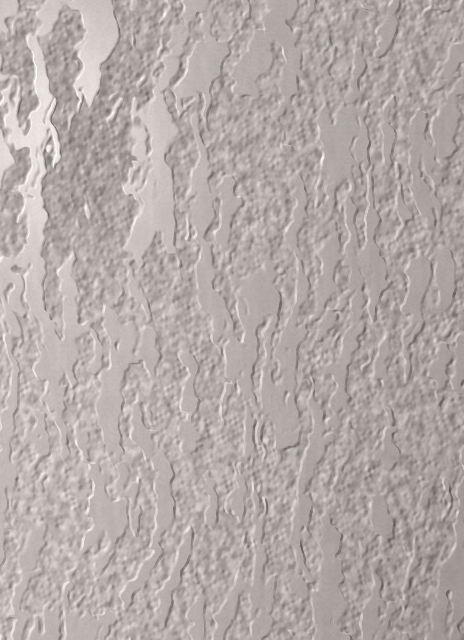
Write a Shadertoy shader that draws this texture.

```glsl
const vec2 LIGHT_STEP = vec2(0.0019, -0.0012);
const vec3 WARM_TINT = vec3(0.0, -0.024, -0.039);

float hash(vec2 cell) {
    return fract(sin(dot(cell, vec2(127.1, 311.7))) * 43758.5453);
}

float noise(vec2 p) {
    vec2 i = floor(p), f = fract(p);
    vec2 u = f * f * f * (f * (f * 6.0 - 15.0) + 10.0);
    float low = mix(hash(i), hash(i + vec2(1, 0)), u.x);
    float high = mix(hash(i + vec2(0, 1)), hash(i + vec2(1, 1)), u.x);
    return mix(low, high, u.y);
}

vec2 turn(vec2 p, float angle) {
    float c = cos(angle), s = sin(angle);
    return mat2(c, -s, s, c) * p;
}

// Bends the vertical grain and makes its edges wander
vec2 bendGrain(vec2 p) {
    float sway = noise(p * vec2(6.0, 5.0) + 7.0) - 0.5;
    float wobble = noise(p * vec2(42.0, 38.0) + 31.0) - 0.5;
    float jag = noise(p * vec2(95.0, 85.0) + 5.0) - 0.5;
    float lean = 0.10 * p.x * p.y;
    return p + vec2(0.06 * sway + 0.014 * wobble + 0.006 * jag - lean, 0.03 * wobble);
}

// 1 inside the rough sunken patches, 0 on the smooth plaster
float patchMask(vec2 p, float threshold) {
    vec2 q = bendGrain(p);
    float n = 0.52 * noise(q * vec2(60.0, 9.0));
    n += 0.31 * noise(turn(q, 0.15) * vec2(88.0, 19.0) + 17.0);
    n += 0.17 * noise(turn(q, -0.3) * vec2(135.0, 65.0) + 53.0);
    return smoothstep(threshold - 0.045, threshold + 0.045, n);
}

// Lumps and fine crumbs on the floor of the patches
float crumbs(vec2 p) {
    float lumps = noise(turn(p, 0.45) * vec2(105.0, 65.0));
    float fine = noise(turn(p, -0.4) * vec2(195.0, 145.0) + 11.0);
    return 0.6 * lumps + 0.4 * fine;
}

float relief(vec2 p, float threshold) {
    float m = patchMask(p, threshold);
    return 1.0 - m * (1.0 - 1.25 * (crumbs(p) - 0.1));
}

// Soft oval falloff around a centre
float glow(vec2 p, vec2 centre, vec2 radius) {
    vec2 d = (p - centre) / radius;
    return exp(-dot(d, d));
}

void mainImage(out vec4 fragColor, in vec2 fragCoord) {
    vec2 p = fragCoord / iResolution.y;
    float across = fragCoord.x / iResolution.x;

    // Raised plaster lit from the upper left
    float threshold = 0.45 + 0.06 * (noise(p * vec2(8.0, 5.0) + 9.0) - 0.5);
    float rough = patchMask(p, threshold);
    float slope = relief(p + LIGHT_STEP, threshold)
                - relief(p - LIGHT_STEP, threshold);

    // Broad light across the wall and a sheen on the smooth parts
    float sheen = glow(p, vec2(0.10, 0.79), vec2(0.17, 0.22));
    float wall = 0.735 - 0.075 * across;
    wall += 0.025 * glow(p, vec2(0.12, 0.32), vec2(0.3, 0.3));
    wall -= 0.04 * glow(p, vec2(0.73, 0.0), vec2(0.3, 0.35));

    // Brushed variation on plaster, speckle in the patches
    float brushed = 0.03 * (noise(p * vec2(110.0, 30.0)) - 0.5);
    float speckle = 0.17 * (crumbs(p + 2.0) - 0.5);
    float tone = wall + mix(brushed + 0.20 * sheen, speckle - 0.09 * sheen, rough);

    // Deep shadows, weaker and broken highlights
    float rim = 0.17 + 0.12 * noise(p * vec2(40.0, 30.0) + 71.0);
    tone += (slope > 0.0 ? rim : 0.27) * slope;
    tone += 0.03 * (noise(p * 330.0) - 0.5);

    fragColor = vec4(clamp(vec3(tone) + WARM_TINT, 0.0, 1.0), 1.0);
}
```
